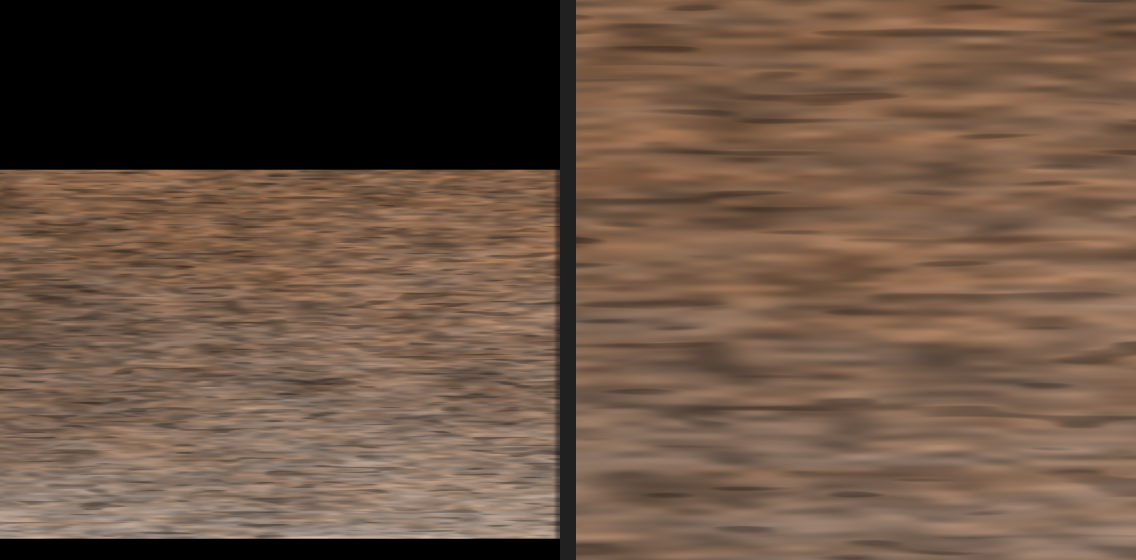
Left: the whole. Right: its middle third, enlarged.
Give the GLSL for this texture, as a WebGL 1 fragment shader.

```glsl
precision highp float;
// A weathered wooden plank with fine horizontal grain on a black ground.
uniform vec2 u_resolution;

const vec3 WARM_BROWN = vec3(0.492, 0.365, 0.275);
const vec3 MID_BROWN = vec3(0.498, 0.402, 0.337);
const vec3 PALE_GREY = vec3(0.585, 0.517, 0.467);
const float PLANK_BOTTOM = 0.038;
const float PLANK_TOP = 0.697;

float hash(vec2 p) {
  vec3 q = fract(vec3(p.xyx) * vec3(0.1031, 0.1030, 0.0973));
  q += dot(q, q.yzx + 33.33);
  return fract((q.x + q.y) * q.z);
}

// Noise along one fibre, which starts at its own random offset.
float fibre(float x, float row) {
  x += 40.0 * hash(vec2(row, 5.0));
  float cell = floor(x);
  return mix(hash(vec2(cell, row)), hash(vec2(cell + 1.0, row)), smoothstep(0.0, 1.0, x - cell));
}

// Straight streaks blended between neighbouring fibres, centred on zero.
float streaks(vec2 p, vec2 frequency, float seed) {
  vec2 q = p * frequency + seed;
  float row = floor(q.y);
  float blend = smoothstep(0.0, 1.0, q.y - row);
  return mix(fibre(q.x, row), fibre(q.x, row + 1.0), blend) - 0.5;
}

// Smooth value noise, centred on zero.
float noise(vec2 p) {
  vec2 cell = floor(p);
  vec2 f = p - cell;
  f = f * f * (3.0 - 2.0 * f);
  float low = mix(hash(cell), hash(cell + vec2(1.0, 0.0)), f.x);
  float high = mix(hash(cell + vec2(0.0, 1.0)), hash(cell + vec2(1.0, 1.0)), f.x);
  return mix(low, high, f.y) - 0.5;
}

// Sum of grain layers from long bands to short fine fibres.
float grain(vec2 p) {
  float sum = 0.13 * noise(p * vec2(7.0, 22.0) + 43.0);
  float weight = 0.13;
  vec2 frequency = vec2(7.0, 48.0);
  for (int i = 0; i < 4; i++) {
    sum += weight * streaks(p, frequency, 17.0 + 31.0 * float(i));
    frequency *= vec2(1.75, 1.78);
    weight *= 1.25;
  }
  return sum;
}

// Brown at the top, fading to pale grey at the bottom.
vec3 woodColor(vec2 p, float height) {
  float tint = height + 0.22 * noise(p * vec2(4.0, 9.0) + 71.0);
  vec3 color = mix(MID_BROWN, WARM_BROWN, smoothstep(0.45, 0.95, tint));
  color = mix(PALE_GREY, color, smoothstep(-0.08, 0.48, tint));
  float warmth = streaks(p, vec2(12.0, 130.0), 131.0);
  return color * (1.0 + warmth * vec3(0.07, -0.01, -0.11));
}

// Soft light from the lower right, with a dim patch at the left.
float lighting(vec2 p) {
  vec2 glow = (p - vec2(0.81, 0.10)) / vec2(0.22, 0.10);
  vec2 shade = (p - vec2(0.05, 0.38)) / vec2(0.28, 0.13);
  return 1.0 + 0.07 * exp(-dot(glow, glow)) - 0.11 * exp(-dot(shade, shade));
}

float band(float y, float bottom, float top, float blur) {
  return smoothstep(bottom - blur, bottom + blur, y)
       * (1.0 - smoothstep(top - blur, top + blur, y));
}

void main() {
  vec2 p = gl_FragCoord.xy / u_resolution;
  float blur = 0.75 / u_resolution.y;
  float height = (p.y - PLANK_BOTTOM) / (PLANK_TOP - PLANK_BOTTOM);

  // Slight waviness of the fibres.
  vec2 bent = p;
  bent.y += 0.0025 * noise(p * vec2(16.0, 30.0));

  // Grain contrast, softer toward the pale end.
  float contrast = mix(1.05, 1.40, smoothstep(0.05, 0.6, height));
  float tone = 1.03 + contrast * grain(bent);

  // Sparse dark pores.
  float pore = smoothstep(0.20, 0.44, streaks(bent, vec2(18.0, 210.0), 307.0));
  tone *= 1.0 - 0.27 * pore;

  vec3 color = woodColor(bent, height) * tone * lighting(p);

  // Lit lower rim and darkened right end.
  color *= 1.0 + 0.12 * (1.0 - smoothstep(0.0, 0.012, p.y - PLANK_BOTTOM));
  color *= 1.0 - 0.45 * smoothstep(0.986, 0.998, p.x);

  color *= band(p.y, PLANK_BOTTOM, PLANK_TOP, blur);
  gl_FragColor = vec4(clamp(color, 0.0, 1.0), 1.0);
}
```
